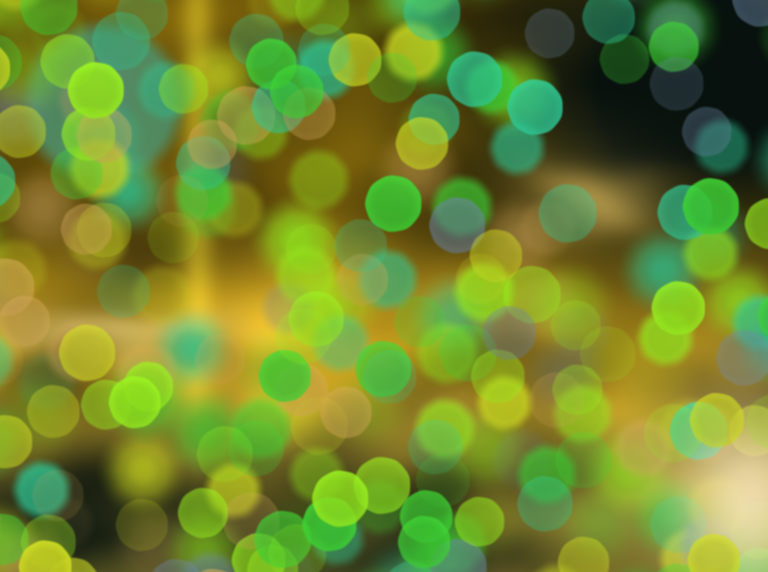
Write a Shadertoy shader that draws this background.

```glsl
vec3 hash3(vec2 p) {
    vec3 q = fract(p.xyx * vec3(0.1031, 0.1030, 0.0973));
    q += dot(q, q.yxz + 33.33);
    return fract((q.xxy + q.yzz) * q.zyx);
}

float gradientNoise(vec2 p) {
    vec2 cell = floor(p), f = fract(p);
    vec2 u = f * f * f * (f * (f * 6.0 - 15.0) + 10.0);
    vec4 corner;
    for (int i = 0; i < 4; i++) {
        vec2 o = vec2(i & 1, i >> 1);
        float angle = 6.2832 * hash3(cell + o + 50.0).x;
        corner[i] = dot(vec2(cos(angle), sin(angle)), f - o);
    }
    return mix(mix(corner.x, corner.y, u.x), mix(corner.z, corner.w, u.x), u.y);
}

float glow(vec2 p, vec2 centre, vec2 size) {
    vec2 d = (p - centre) / size;
    return exp(-dot(d, d));
}

// How far a place belongs to the dark, cool corner
float coolness(vec2 p) {
    return min(1.0, 1.25 * glow(p, vec2(1.22, 0.86), vec2(0.36, 0.29)));
}

vec3 backdrop(vec2 p) {
    float broad = gradientNoise(p * vec2(3.0, 4.5) + 7.0);
    float fine = gradientNoise(p * vec2(6.0, 9.0) + 21.0);
    vec2 q = p + 0.06 * vec2(broad, fine);

    // Brown haze crossed by a golden band
    vec3 col = mix(vec3(0.50, 0.45, 0.16), vec3(0.37, 0.29, 0.03), smoothstep(0.1, 0.7, q.y));
    col = mix(col, vec3(0.76, 0.60, 0.10), 0.85 * glow(q, vec2(0.6, 0.43), vec2(1.0, 0.14)));
    col *= 1.0 + 0.75 * broad + 0.4 * fine;

    // Dark corners
    col = mix(col, vec3(0.02, 0.06, 0.05), 0.97 * coolness(q));
    col = mix(col, vec3(0.04, 0.08, 0.06), 0.95 * glow(q, vec2(0.12, 0.07), vec2(0.24, 0.11)));
    col = mix(col, vec3(0.06, 0.12, 0.08), 0.7 * glow(q, vec2(0.65, 0.03), vec2(0.3, 0.09)));

    // Pale streak and warm lights
    col += vec3(0.30, 0.30, 0.08) * glow(p, vec2(0.345, 0.75), vec2(0.03, 0.45));
    col = mix(col, vec3(0.90, 0.80, 0.45), 0.7 * glow(q, vec2(0.2, 0.42), vec2(0.24, 0.045)));
    col = mix(col, vec3(0.85, 0.72, 0.36), 0.7 * glow(q, vec2(1.04, 0.66), vec2(0.12, 0.07)));

    // Large teal disc
    float teal = 1.0 - smoothstep(0.115, 0.155, length(p - vec2(0.18, 0.82)));
    return mix(col, vec3(0.30, 0.57, 0.43), 0.85 * teal);
}

vec3 discColour(float h) {
    vec3 col = vec3(0.80, 0.64, 0.34);
    col = mix(col, vec3(0.78, 0.83, 0.13), step(0.20, h));
    col = mix(col, vec3(0.58, 0.91, 0.12), step(0.36, h));
    col = mix(col, vec3(0.24, 0.80, 0.20), step(0.60, h));
    col = mix(col, vec3(0.18, 0.78, 0.58), step(0.78, h));
    return mix(col, vec3(0.40, 0.50, 0.62), step(0.94, h));
}

// One jittered layer of translucent lens discs
vec3 addDiscs(vec3 col, vec2 p, float layer, float blur) {
    const float cellSize = 0.14;
    vec2 home = floor(p / cellSize + layer * 0.37);
    for (int y = -1; y <= 1; y++)
    for (int x = -1; x <= 1; x++) {
        vec2 cell = home + vec2(x, y);
        vec3 place = hash3(cell + layer * 31.7 + 11.0);
        vec3 look = hash3(cell + layer * 57.3 + 83.0);
        vec2 centre = (cell + place.xy - layer * 0.37) * cellSize;
        float cool = coolness(centre);
        vec2 d = p - centre;

        // Slightly polygonal outline, as cut by lens blades
        float radius = mix(0.043, 0.051, look.x);
        float r = length(d) * (1.0 + 0.008 * cos(9.0 * atan(d.y, d.x + 1e-5)));
        float mask = 1.0 - smoothstep(radius - blur, radius + blur, r);

        float hue = mix(place.z, 0.55 + 0.45 * place.z, cool);
        vec3 tint = discColour(hue);
        float rim = smoothstep(0.6, 1.0, r / radius);
        tint *= 0.95 + 0.08 * rim + 0.8 * d.y;

        float present = step(look.z, mix(0.82, 0.6, cool));
        float alpha = mix(0.15, 0.9, look.y);
        alpha *= hue < 0.20 || hue > 0.94 ? 0.65 : 1.0;
        col = mix(col, tint, mask * alpha * present);
    }
    return col;
}

void mainImage(out vec4 fragColor, in vec2 fragCoord) {
    vec2 p = fragCoord / iResolution.y;
    vec3 col = backdrop(p);

    // From far and blurred to near and crisp
    float crisp = max(0.003, 1.0 / iResolution.y);
    col = addDiscs(col, p, 0.0, 0.040);
    col = addDiscs(col, p, 1.0, 0.013);
    col = addDiscs(col, p, 2.0, crisp);

    // Cream flare behind the nearest discs
    col = mix(col, vec3(0.96, 0.88, 0.70), 0.92 * glow(p, vec2(1.31, 0.12), vec2(0.12, 0.16)));
    col = addDiscs(col, p, 3.0, crisp);
    fragColor = vec4(clamp(col, 0.0, 1.0), 1.0);
}
```
